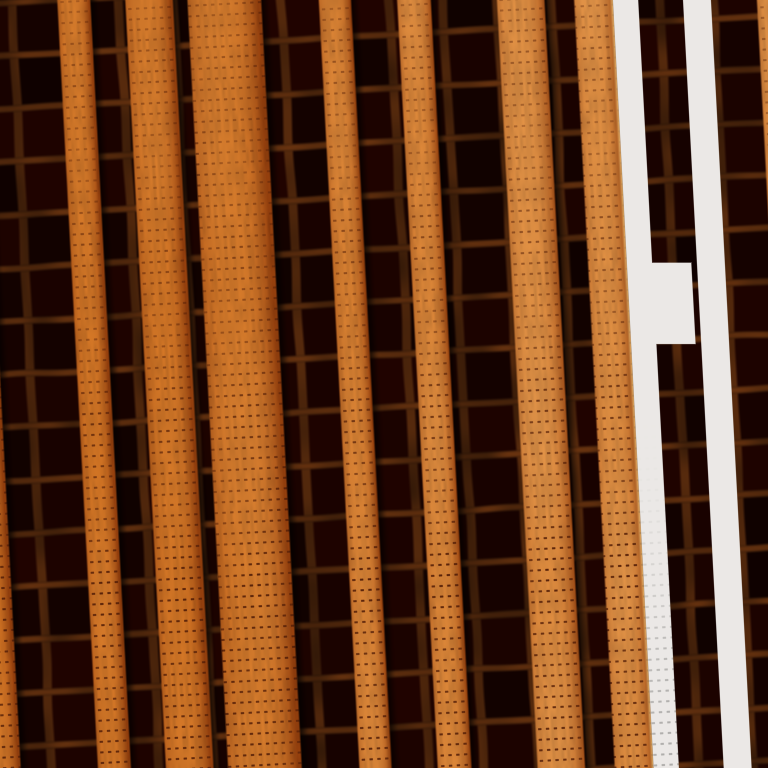
This pattern is drawn by a three.js fragment shader. Its source:

```glsl
// Leaning perforated wooden slats and two white bars in front of a dark wire mesh.
// The plane is sheared so slats become vertical bands; a loop lays the slats over
// a grid of wires, with dot rows, rounded shading and noise for uneven wear.

varying vec2 vUv;

const float LEAN = 0.053;
const vec2 MESH_PITCH = vec2(0.0703, 0.0693);
const vec2 DOT_PITCH = vec2(0.0102, 0.0138);

const vec3 DARK = vec3(0.085, 0.008, 0.0);
const vec3 WIRE = vec3(0.37, 0.18, 0.055);
const vec3 HOLE = vec3(0.33, 0.12, 0.03);
const vec3 RIM = vec3(0.56, 0.24, 0.05);
const vec3 AMBER = vec3(0.78, 0.43, 0.13);
const vec3 HONEY = vec3(0.84, 0.55, 0.27);
const vec3 WHITE = vec3(0.92, 0.91, 0.90);

// Each slat: centre and half width, measured along the top edge.
const int SLATS = 9;
const vec2 SLAT[9] = vec2[9](
  vec2(-0.052, 0.026), vec2(0.096, 0.0215), vec2(0.194, 0.031),
  vec2(0.292, 0.048), vec2(0.436, 0.021), vec2(0.539, 0.022),
  vec2(0.678, 0.031), vec2(0.773, 0.0255), vec2(1.007, 0.0215));

float hash(vec2 p) {
  p = fract(p * vec2(0.1031, 0.1147));
  p += dot(p, p.yx + 33.33);
  return fract((p.x + p.y) * p.x * 43.7);
}

float noise(vec2 p) {
  vec2 i = floor(p), f = fract(p);
  f = f * f * (3.0 - 2.0 * f);
  return mix(mix(hash(i), hash(i + vec2(1, 0)), f.x),
             mix(hash(i + vec2(0, 1)), hash(i + vec2(1, 1)), f.x), f.y);
}

// Coverage of a shape from its signed distance, negative inside.
float cover(float d, float soft) {
  return 1.0 - smoothstep(-soft, soft, d);
}

float box(vec2 p, vec2 halfSize) {
  vec2 d = abs(p) - halfSize;
  return length(max(d, 0.0)) + min(max(d.x, d.y), 0.0);
}

// Distance to the nearest centre line of a regular set.
float lineDistance(float x, float pitch) {
  return abs(fract(x / pitch + 0.5) - 0.5) * pitch;
}

vec3 mesh(vec2 p, float soft) {
  vec2 bend = 0.003 * vec2(noise(p * 14.0), noise(p * 16.0 + 9.0)) - 0.0015;
  vec2 q = p - vec2(0.0143, 0.0034) + bend;
  vec2 d = vec2(lineDistance(q.x, MESH_PITCH.x), lineDistance(q.y, MESH_PITCH.y));
  vec3 col = DARK * mix(0.7, 1.5, hash(floor(q / MESH_PITCH) + 20.0));
  float wear = mix(0.65, 1.1, noise(p * vec2(30.0, 24.0) + 5.0));
  vec2 wire = vec2(cover(d.x - 0.0058, soft + 0.0015), cover(d.y - 0.0046, soft + 0.0015));
  col = mix(col, WIRE * wear * 0.85, wire.x);
  return mix(col, WIRE * wear * (1.0 - 70.0 * max(d.y - 0.001, 0.0)), wire.y);
}

// Strength of the small dashes punched in rows.
float perforation(vec2 p, float soft) {
  vec2 cell = (fract(p / DOT_PITCH) - 0.5) * DOT_PITCH;
  float hole = cover(box(cell, vec2(0.0013, 0.0004)) - 0.0009, soft);
  float wear = mix(0.45, 1.0, noise(p * vec2(18.0, 9.0)));
  return hole * wear * mix(0.65, 1.0, smoothstep(0.1, 0.8, p.y));
}

vec3 wood(vec2 p, vec2 slat, float soft) {
  float t = (p.x - slat.x) / slat.y;
  float pale = smoothstep(0.15, 0.75, slat.x) * 0.75 + 0.25 * noise(p * vec2(9.0, 5.0));
  vec3 col = mix(AMBER, HONEY, pale);
  float edge = pow(min(abs(t + 0.18), 1.2), 3.0);
  col = mix(col, RIM, clamp(edge * mix(0.9, 0.45, pale), 0.0, 1.0));
  col *= 0.94 + 0.12 * noise(p * vec2(260.0, 45.0));
  return mix(col, HOLE, perforation(p - vec2(slat.x, 0.0), soft));
}

void main() {
  float soft = 0.75 * fwidth(vUv.x);
  float down = 1.0 - vUv.y;
  // Rotated axes: x across the slats, y running down along them.
  vec2 p = vec2(vUv.x - LEAN * down, down + LEAN * vUv.x);
  vec3 col = mesh(p, soft);

  // Slats, each with a soft shadow falling to its right.
  for (int i = 0; i < SLATS; i++) {
    vec2 slat = SLAT[i];
    float d = abs(p.x - slat.x) - slat.y;
    float shade = cover(abs(p.x - slat.x - slat.y) - 0.006, 0.007);
    col *= 1.0 - 0.65 * shade;
    col = mix(col, wood(p, slat, soft), cover(d, soft + 0.0008));
  }

  // White bars and the bracket between them.
  float bars = min(abs(p.x - 0.8145) - 0.0165, abs(p.x - 0.9075) - 0.0182);
  float bracket = box(vec2(p.x - 0.846, vUv.y - 0.605), vec2(0.036, 0.053));
  float speck = perforation(p, soft) * step(p.x, 0.84) * smoothstep(0.55, 1.0, down);
  vec3 glow = vec3(1.0, 0.86, 0.55);
  col = mix(col, glow, 0.75 * cover(abs(p.x - 0.797) - 0.001, 0.003));
  col = mix(col, WHITE * (1.0 - 0.35 * speck), cover(min(bars, bracket), soft));

  gl_FragColor = vec4(col, 1.0);
}
```
